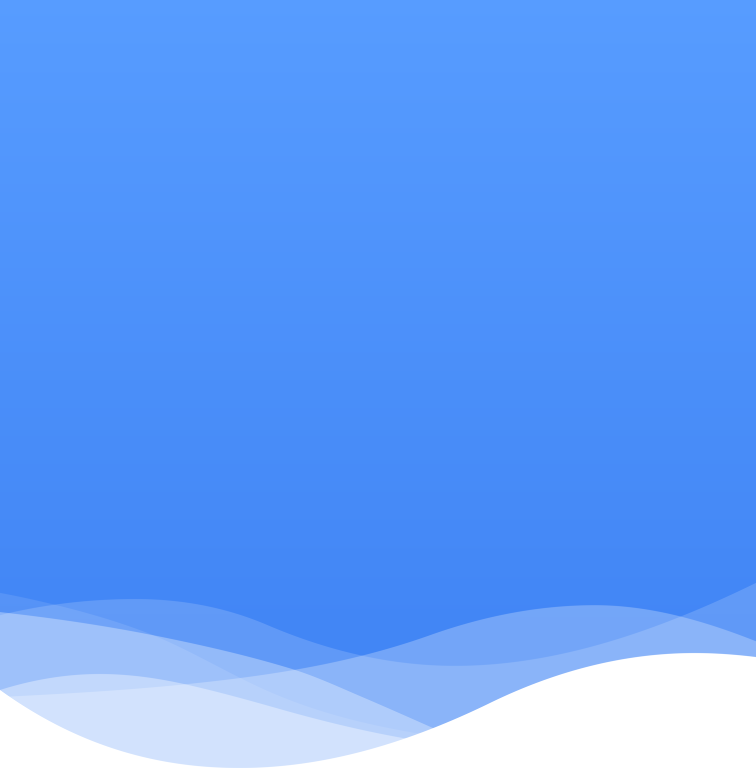
Reproduce this background procedurally as a Shadertoy shader.

```glsl
// Blue vertical gradient with overlapping translucent waves above a white swell.

#define SKY_TOP vec3(0.341, 0.612, 1.0)
#define SKY_LOW vec3(0.259, 0.525, 0.962)
#define SKY_LOW_HEIGHT 0.19
#define FOAM vec3(1.0)
#define BACK_ALPHA 0.16
#define RIGHT_ALPHA 0.26
#define LEFT_ALPHA 0.32
#define FAINT_ALPHA 0.10
#define FRONT_ALPHA 0.37

const int KNOTS = 5;

// Smooth crest height at x; each knot holds (x, height, slope).
float crest(float x, vec3 knots[KNOTS]) {
    float height = knots[0].y;
    for (int i = 0; i < KNOTS - 1; i++) {
        vec3 a = knots[i], b = knots[i + 1];
        if (x < a.x) break;
        float span = b.x - a.x;
        float t = clamp((x - a.x) / span, 0.0, 1.0);
        float s = 1.0 - t;
        height = mix(a.y, b.y, t * t * (3.0 - 2.0 * t))
               + span * t * s * (a.z * s - b.z * t);
    }
    return height;
}

// Lay white of the given opacity below a crest, with a soft one-pixel edge.
vec3 addWave(vec3 base, vec2 uv, vec3 knots[KNOTS], float alpha) {
    float depth = (crest(uv.x, knots) - uv.y) * iResolution.y;
    return mix(base, FOAM, alpha * smoothstep(-0.7, 0.7, depth));
}

void mainImage(out vec4 fragColor, in vec2 fragCoord) {
    vec2 uv = fragCoord / iResolution.xy;

    // Sky gradient
    float rise = clamp((uv.y - SKY_LOW_HEIGHT) / (1.0 - SKY_LOW_HEIGHT), 0.0, 1.0);
    vec3 color = mix(SKY_LOW, SKY_TOP, rise);

    // Wave crests
    vec3 backWave[KNOTS] = vec3[KNOTS](
        vec3(0.0, 0.199, 0.24), vec3(0.179, 0.220, 0.0), vec3(0.354, 0.186, -0.42),
        vec3(0.602, 0.133, 0.0), vec3(1.0, 0.241, 0.48));
    vec3 rightWave[KNOTS] = vec3[KNOTS](
        vec3(0.0, 0.0924, 0.05), vec3(0.245, 0.109, 0.10), vec3(0.569, 0.173, 0.35),
        vec3(0.787, 0.212, 0.0), vec3(1.0, 0.165, -0.39));
    vec3 leftWave[KNOTS] = vec3[KNOTS](
        vec3(0.0, 0.203, -0.11), vec3(0.212, 0.171, -0.20), vec3(0.386, 0.129, -0.30),
        vec3(0.479, 0.0925, -0.42), vec3(0.661, 0.014, -0.42));
    vec3 faintWave[KNOTS] = vec3[KNOTS](
        vec3(0.0, 0.228, -0.18), vec3(0.075, 0.212, -0.24), vec3(0.192, 0.177, -0.37),
        vec3(0.351, 0.1016, -0.44), vec3(0.549, 0.0456, -0.17));
    vec3 frontWave[KNOTS] = vec3[KNOTS](
        vec3(0.0, 0.1016, 0.31), vec3(0.132, 0.1224, 0.0), vec3(0.245, 0.109, -0.22),
        vec3(0.370, 0.0768, -0.28), vec3(0.540, 0.0378, -0.17));
    vec3 whiteSwell[KNOTS] = vec3[KNOTS](
        vec3(0.0, 0.1016, -0.71), vec3(0.317, 0.0, 0.0), vec3(0.648, 0.0846, 0.48),
        vec3(0.919, 0.1497, 0.0), vec3(1.0, 0.1445, -0.12));

    // Layers from back to front
    color = addWave(color, uv, backWave, BACK_ALPHA);
    color = addWave(color, uv, rightWave, RIGHT_ALPHA);
    color = addWave(color, uv, leftWave, LEFT_ALPHA);
    color = addWave(color, uv, faintWave, FAINT_ALPHA);
    color = addWave(color, uv, frontWave, FRONT_ALPHA);
    color = addWave(color, uv, whiteSwell, 1.0);

    fragColor = vec4(color, 1.0);
}
```
